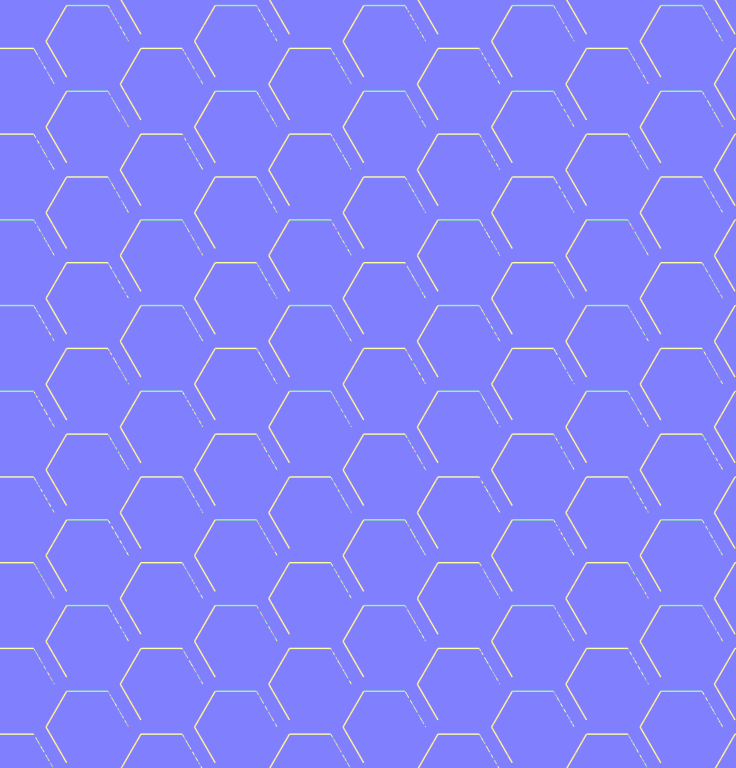
Write a WebGL 1 fragment shader that draws this texture map.

```glsl
precision highp float;
// Tangent-space normal map of a honeycomb: staggered rows of hexagons, each
// showing only its four upper and left edges as hairlines on a flat normal.
// Two offset rectangular grids form the lattice; a loop strokes the edges.

uniform vec2 u_resolution;

// Lengths are fractions of the canvas height, measured from the top left.
const vec2 CELL = vec2(0.1934, 0.11161);     // spacing within one grid
const vec2 FIRST_CENTER = vec2(0.1137, 0.0538);
const float RADIUS = 0.0538;                 // hexagon center to vertex
const float LEFT_WIDTH = 0.0019;
const float TOP_WIDTH = 0.0018;
const float RIGHT_WIDTH = 0.0013;            // thin, broken edge
const float GRAIN = 230.0;                   // stipple frequency along edges
const float ROW_BEAT = 4.0 / 7.0;            // tint cycle per half row

const vec3 FLAT_NORMAL = vec3(0.5, 0.5, 1.0);
const vec3 CREAM = vec3(1.0, 0.94, 0.60);
const vec3 LEMON = vec3(1.0, 1.0, 0.64);
const vec3 MINT = vec3(0.58, 1.0, 0.60);
const vec3 ROSE = vec3(1.0, 0.60, 0.66);

const float PI = 3.14159265;

float hash(vec2 p) {
  vec3 q = fract(vec3(p.xyx) * 0.1031);
  q += dot(q, q.yzx + 33.33);
  return fract((q.x + q.y) * q.z);
}

// One-dimensional gradient noise, roughly -0.5 to 0.5.
float gradientNoise(float x, float seed) {
  float i = floor(x);
  float f = x - i;
  float a = (hash(vec2(i, seed)) * 2.0 - 1.0) * f;
  float b = (hash(vec2(i + 1.0, seed)) * 2.0 - 1.0) * (f - 1.0);
  return mix(a, b, f * f * (3.0 - 2.0 * f));
}

// Box-filtered coverage of a band of the given width, exact for hairlines.
float bandCoverage(float d, float width, float pixel) {
  float outer = clamp((d + 0.5 * width) / pixel + 0.5, 0.0, 1.0);
  float inner = clamp((d - 0.5 * width) / pixel + 0.5, 0.0, 1.0);
  return outer - inner;
}

// Strokes one edge; side 0 is upper right, 1 top, 2 and 3 the left pair.
vec3 strokeEdge(vec3 color, vec2 p, float side, float halfRow, float seed,
                float pixel) {
  float angle = PI / 6.0 + side * PI / 3.0;
  vec2 normal = vec2(cos(angle), sin(angle));
  float across = dot(p, normal) - RADIUS * cos(PI / 6.0);
  float along = dot(p, vec2(-normal.y, normal.x));
  float grain = gradientNoise(along * GRAIN + 50.0, seed + side * 7.0);
  float hue = gradientNoise(along * GRAIN * 0.7 + 90.0, seed + side * 5.0 + 3.0);

  float width = LEFT_WIDTH;
  float strength = 1.0;
  vec3 tint = mix(CREAM, ROSE, clamp(hue * 0.8, 0.0, 0.3));
  if (side < 0.5) {
    width = RIGHT_WIDTH;
    strength = smoothstep(-0.35, 0.2, grain);
    tint = mix(LEMON, MINT, smoothstep(0.0, 0.25, hue));
    tint = mix(tint, ROSE, smoothstep(0.05, 0.3, -hue));
  } else if (side < 1.5) {
    width = TOP_WIDTH;
    float beat = cos(2.0 * PI * ROW_BEAT * halfRow);
    tint = mix(LEMON, MINT, smoothstep(0.1, 0.6, beat));
  }

  float ends = clamp((0.5 * RADIUS - abs(along)) / pixel + 0.5, 0.0, 1.0);
  return mix(color, tint, bandCoverage(across, width, pixel) * ends * strength);
}

void main() {
  float pixel = 1.0 / u_resolution.y;
  vec2 fromTop = vec2(gl_FragCoord.x, u_resolution.y - gl_FragCoord.y) * pixel;
  vec3 color = FLAT_NORMAL;

  // The second grid sits half a cell right and down from the first.
  for (int grid = 0; grid < 2; grid++) {
    float shift = float(grid);
    vec2 p = fromTop - FIRST_CENTER - 0.5 * shift * CELL;
    vec2 id = floor(p / CELL + 0.5);
    p -= id * CELL;
    p.y = -p.y;
    float halfRow = 2.0 * id.y + shift;
    float seed = floor(hash(id + 20.0 + shift * 31.0) * 200.0);
    for (int side = 0; side < 4; side++) {
      color = strokeEdge(color, p, float(side), halfRow, seed, pixel);
    }
  }

  gl_FragColor = vec4(color, 1.0);
}
```
